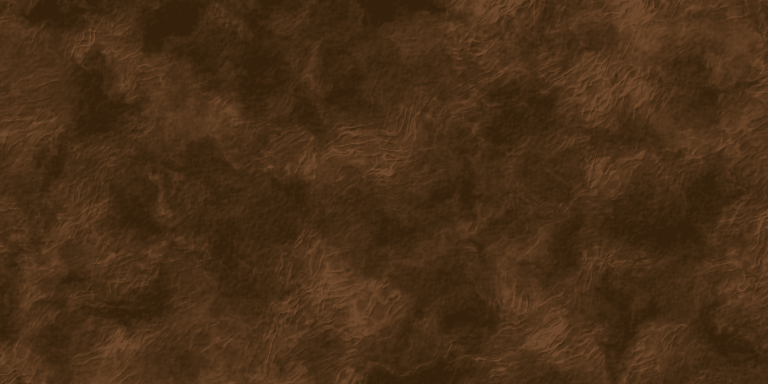
A Shadertoy shader for this texture:

```glsl
// Worn brown leather: rounded dark patches within a web of rubbed, lighter veins.
// Warped cells and layered noise give patches and veins; stretched ridged noise
// gives fine slanted creases, lit from the upper left with the pore grain.

const vec3  MEAN_BROWN   = vec3(0.290, 0.185, 0.089);
const vec3  TONE_STEP    = vec3(0.045, 0.031, 0.025); // colour change per unit of tone
const float BROAD_SCALE  = 3.0;
const float BROAD_AMOUNT = 1.2;
const float CELL_SCALE   = 5.6;
const float CELL_AMOUNT  = 2.0;
const float PATCH_SCALE  = 8.5;
const float PATCH_AMOUNT = 5.4;
const float VEIN_SCALE   = 6.5;
const float VEIN_FALLOFF = 16.0;
const float VEIN_AMOUNT  = 1.5;
const vec2  CREASE_SCALE = vec2(19.0, 68.0);          // along and across a crease
const float CREASE_WIDTH = 0.17;
const float CREASE_LIGHT = 1.0;
const float GRAIN_SCALE  = 135.0;
const float GRAIN_AMOUNT = 0.65;
const float RELIEF       = 0.95;
const float WARP         = 0.20;
const vec2  LIGHT_STEP   = vec2(-0.003, 0.004);

float hash(vec2 cell) {
    return fract(sin(dot(cell, vec2(127.1, 311.7))) * 43758.5453);
}

float noise(vec2 p) {
    vec2 cell = floor(p), f = fract(p);
    f = f * f * (3.0 - 2.0 * f);
    float low  = mix(hash(cell), hash(cell + vec2(1, 0)), f.x);
    float high = mix(hash(cell + vec2(0, 1)), hash(cell + vec2(1, 1)), f.x);
    return mix(low, high, f.y);
}

mat2 rotation(float angle) {
    float c = cos(angle), s = sin(angle);
    return mat2(c, -s, s, c);
}

// Fractal noise, turned at each octave to hide the lattice
float fbm(vec2 p) {
    float sum = 0.0, weight = 0.5, total = 0.0;
    mat2 turn = rotation(0.65);
    for (int i = 0; i < 5; i++) {
        sum += weight * noise(p);
        total += weight;
        weight *= 0.57;
        p = turn * p * 2.03 + 17.3;
    }
    return sum / total;
}

// Distance to the nearest scattered cell centre
float cellDistance(vec2 p) {
    vec2 home = floor(p);
    float nearest = 2.0;
    for (int y = -1; y <= 1; y++)
    for (int x = -1; x <= 1; x++) {
        vec2 cell = home + vec2(x, y);
        vec2 centre = cell + vec2(hash(cell), hash(cell + 57.0));
        nearest = min(nearest, distance(p, centre));
    }
    return nearest;
}

// Thin broken lines running along the given angle
float creaseLines(vec2 p, float angle) {
    vec2 q = rotation(angle) * p * CREASE_SCALE;
    float n = 0.8 * noise(q) + 0.2 * noise(q * 2.1 + 9.7);
    return 1.0 - smoothstep(0.0, CREASE_WIDTH, abs(n - 0.5));
}

// Four crease families, each present only in its own areas
float creases(vec2 p) {
    float sum = 0.0;
    for (int i = 0; i < 4; i++) {
        float k = float(i);
        float area = smoothstep(0.45, 0.75, noise(p * 9.0 + 31.0 * k));
        sum += area * creaseLines(p + 3.7 * k, 0.2 + 0.33 * k);
    }
    return sum;
}

// Pores and the coarser pebbles under them, centred on zero
float grain(vec2 p) {
    return noise(rotation(0.9) * p * GRAIN_SCALE)
         + 0.6 * noise(rotation(0.4) * p * GRAIN_SCALE * 0.55) - 0.8;
}

float surfaceHeight(vec2 p, vec2 bend, float wear) {
    return wear * creases(p + bend) + 0.6 * grain(p);
}

void mainImage(out vec4 fragColor, in vec2 fragCoord) {
    vec2 p = fragCoord / iResolution.y + 2.0;

    // Bend the domain so that patches wander; creases bend less
    vec2 bend = WARP * (vec2(fbm(p * 7.0), fbm(p * 7.0 + 41.0)) - 0.5);
    vec2 creaseBend = 0.3 * bend;
    vec2 slanted = rotation(0.45) * (p + bend);
    slanted.x *= 0.85;

    // Broad shading, rounded patches and the rubbed web between them
    float broad = noise(p * BROAD_SCALE + 5.0) - 0.5;
    float cells = cellDistance(slanted * CELL_SCALE) - 0.47;
    float patches = fbm(slanted * PATCH_SCALE) - 0.5;
    float veins = exp(-VEIN_FALLOFF * abs(fbm(slanted * VEIN_SCALE + 23.0) - 0.5)) - 0.35;
    float tone = BROAD_AMOUNT * broad + CELL_AMOUNT * cells
               + PATCH_AMOUNT * patches + VEIN_AMOUNT * veins;

    // Creases show most where the leather is worn light
    float wear = 0.15 + 0.85 * smoothstep(-1.0, 1.4, tone);
    tone += CREASE_LIGHT * (wear * creases(p + creaseBend) - 0.2);

    // Pore grain and side light on the relief
    float slope = surfaceHeight(p, creaseBend, wear)
                - surfaceHeight(p + LIGHT_STEP, creaseBend, wear);
    tone += GRAIN_AMOUNT * grain(p) + RELIEF * slope;

    vec3 colour = MEAN_BROWN + TONE_STEP * clamp(tone, -1.8, 3.2);
    fragColor = vec4(colour, 1.0);
}
```
